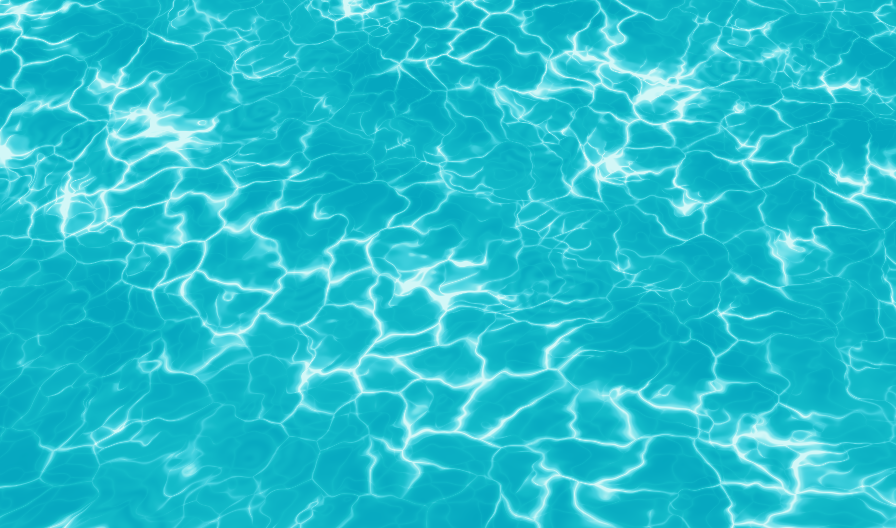
A WebGL 1 fragment shader for this texture:

```glsl
precision highp float;
// Sunlit pool water: a bright web of caustics over turquoise, seen at a slant.
// Sine-warped cellular noise gives the web, a finer web adds glints, and
// distance rings around sparse cell centres add small arcs of ripples.
uniform vec2 u_resolution;

vec2 hash2(vec2 cell) {
  vec2 h = vec2(dot(cell, vec2(127.1, 311.7)), dot(cell, vec2(269.5, 183.3)));
  return fract(sin(h) * 43758.545);
}

// Distances to the nearest and second nearest cell centre
vec2 cellular(vec2 p) {
  vec2 base = floor(p), f = fract(p), near = vec2(8.0);
  for (int j = -1; j <= 1; j++) {
    for (int i = -1; i <= 1; i++) {
      vec2 o = vec2(float(i), float(j));
      float d = length(o + 0.05 + 0.9 * hash2(base + o) - f);
      near = d < near.x ? vec2(d, near.x) : vec2(near.x, min(near.y, d));
    }
  }
  return near;
}

// Layered, rotating sines that feed back into themselves
vec2 swell(vec2 p) {
  mat2 turn = mat2(0.74, 0.67, -0.67, 0.74);
  vec2 sum = vec2(0.0);
  float freq = 1.0;
  for (int i = 0; i < 5; i++) {
    p = turn * p;
    sum += sin(freq * p.yx + 1.4 * sum.yx + vec2(1.3, 4.1) * freq) / freq;
    freq *= 1.65;
  }
  return sum;
}

// Thin bright borders between cells
float web(vec2 p, float sharpness) {
  vec2 d = cellular(p);
  return exp(-sharpness * (d.y - d.x));
}

vec3 waterColor(float light) {
  vec3 deep = vec3(0.02, 0.655, 0.75);
  vec3 turquoise = vec3(0.07, 0.73, 0.785);
  vec3 pale = vec3(0.24, 0.81, 0.865);
  vec3 bright = vec3(0.48, 0.89, 0.92);
  vec3 glint = vec3(0.82, 0.97, 0.97);
  vec3 c = mix(deep, turquoise, smoothstep(0.0, 0.26, light));
  c = mix(c, pale, smoothstep(0.24, 0.46, light));
  c = mix(c, bright, smoothstep(0.44, 0.68, light));
  return mix(c, glint, smoothstep(0.66, 1.05, light));
}

void main() {
  vec2 uv = gl_FragCoord.xy / u_resolution.y;

  // Slanted view: features shrink and flatten towards the top
  float x = uv.x - 0.85;
  vec2 p = vec2(7.0 * x * (1.0 + 0.75 * uv.y), 10.0 * uv.y * (1.0 + 0.4 * uv.y));
  p.y -= 1.6 * x * (1.0 - 0.6 * uv.y);

  vec2 broad = swell(0.8 * p + 3.0);
  vec2 fine = swell(2.6 * p + 11.0);
  vec2 q = p + 0.32 * broad + 0.12 * fine;

  // Uneven strength, so the web breaks up and swells into patches
  float strength = smoothstep(-1.3, 1.5, broad.x + 0.7 * fine.y);
  float patches = smoothstep(0.5, 1.7, fine.x + 0.5 * broad.y);
  float mainWeb = web(q, mix(15.0, 7.0, strength));
  float fineWeb = web(1.9 * q + 0.25 * fine.yx + 7.0, 9.0);

  // Ripple arcs around sparse centres
  float reach = cellular(0.3 * p + 0.03 * broad + 5.0).x;
  float arcs = sin(75.0 * reach + 2.0 * fine.x);
  arcs *= smoothstep(0.5, 0.1, reach) * smoothstep(-0.4, 1.2, broad.y);

  float light = 0.12 + 0.07 * broad.y + 0.04 * fine.x;
  light += mainWeb * (0.25 + 0.65 * strength);
  light += fineWeb * (0.1 + 0.4 * patches);
  light += 0.2 * patches * strength + 0.09 * arcs;

  gl_FragColor = vec4(waterColor(light), 1.0);
}
```
